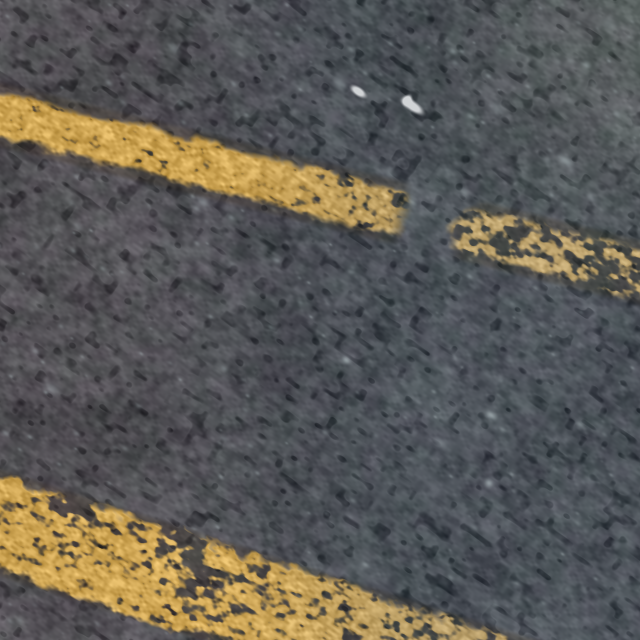
A Shadertoy shader for this texture:

```glsl
float hash(vec2 p) {
    vec3 q = fract(vec3(p.xyx) * 0.1031);
    q += dot(q, q.yzx + 33.33);
    return fract((q.x + q.y) * q.z);
}

float noise(vec2 p) {
    vec2 i = floor(p), f = fract(p);
    f = f * f * (3.0 - 2.0 * f);
    return mix(mix(hash(i), hash(i + vec2(1, 0)), f.x),
               mix(hash(i + vec2(0, 1)), hash(i + 1.0), f.x), f.y);
}

float fbm(vec2 p) {
    float sum = 0.0, weight = 0.5;
    for (int i = 0; i < 4; i++) {
        sum += weight * noise(p);
        p = mat2(1.6, 1.2, -1.2, 1.6) * p + 17.3;
        weight *= 0.5;
    }
    return sum / 0.9375;
}

// Axes along and across the streaks of the road surface
vec2 streakSpace(vec2 p) {
    return vec2(dot(p, vec2(0.82, -0.57)), dot(p, vec2(0.57, 0.82)));
}

float band(float offset, float halfWidth) {
    return 1.0 - smoothstep(halfWidth - 0.006, halfWidth + 0.006, abs(offset));
}

float blob(vec2 p, vec2 center, vec2 radius) {
    vec2 d = streakSpace(p - center) / radius;
    return exp(-dot(d, d));
}

// Pale stones scattered one per cell, most cells left empty
float pebbles(vec2 p, float cells, float density) {
    vec2 q = p * cells, id = floor(q);
    float glow = 0.0;
    for (int y = -1; y <= 1; y++)
    for (int x = -1; x <= 1; x++) {
        vec2 cell = id + vec2(x, y);
        vec2 center = cell + 0.15 + 0.7 * vec2(hash(cell + 3.7), hash(cell + 81.2));
        float present = step(1.0 - density, hash(cell + 41.0));
        float size = mix(0.10, 0.22, hash(cell + 9.0));
        glow += present * blob(q, center, size * vec2(1.4, 0.9)) * (0.3 + 0.7 * hash(cell + 60.0));
    }
    return glow;
}

void mainImage(out vec4 fragColor, in vec2 fragCoord) {
    vec2 uv = fragCoord / iResolution.xy;
    vec2 s = streakSpace(uv);
    float coarse = noise(s * vec2(75.0, 115.0) + 5.0);
    float fine = noise(s * vec2(150.0, 230.0) + 40.0);
    float grain = 0.62 * coarse + 0.38 * fine;
    float patches = fbm(uv * 9.0 + 2.0);

    // Asphalt: warm at left, blue at lower right, grey-green at upper right
    vec3 color = mix(vec3(0.320, 0.313, 0.330), vec3(0.298, 0.322, 0.350), smoothstep(0.1, 0.7, uv.x));
    color = mix(color, vec3(0.350, 0.372, 0.375), smoothstep(0.45, 1.0, uv.x) * smoothstep(0.45, 0.95, uv.y));
    color += 0.17 * (grain - 0.5) + 0.12 * (patches - 0.5);
    color += 0.05 * (noise(s * vec2(28.0, 45.0)) - 0.5);
    color += vec3(0.02, -0.005, 0.015) * (noise(uv * 38.0) - 0.5);
    color -= 0.10 * smoothstep(0.66, 0.9, noise(s * vec2(65.0, 95.0) + 90.0));

    // Pale stones and two larger white chips
    float stones = pebbles(uv, 48.0, 0.13) * 0.35 + pebbles(uv + 0.37, 23.0, 0.06) * 0.4;
    stones += 0.6 * blob(uv, vec2(0.541, 0.437), vec2(0.007, 0.005));
    stones += 0.6 * blob(uv, vec2(0.768, 0.351), vec2(0.010, 0.005));
    stones += 0.6 * blob(uv, vec2(0.764, 0.245), vec2(0.007, 0.006));
    stones += 0.5 * blob(uv, vec2(0.885, 0.748), vec2(0.013, 0.006));
    color = mix(color, vec3(0.72, 0.77, 0.78), min(stones, 0.8));
    float chips = blob(uv, vec2(0.560, 0.857), vec2(0.015, 0.007))
                + blob(uv, vec2(0.645, 0.834), vec2(0.021, 0.008))
                + 0.6 * blob(uv, vec2(0.637, 0.845), vec2(0.006, 0.010));
    color = mix(color, vec3(0.82, 0.83, 0.84), smoothstep(0.2, 0.8, chips));

    // Upper stripe, broken right of centre
    float ragged = 0.012 * (noise(uv * 45.0) - 0.5) + 0.008 * (grain - 0.5);
    float upperOffset = uv.y - (0.821 - 0.247 * uv.x);
    float upper = band(upperOffset + ragged, 0.035 + 0.003 * uv.x);
    float leftPart = 1.0 - smoothstep(0.610, 0.645, uv.x - 0.3 * upperOffset + ragged);
    float rightPart = smoothstep(0.695, 0.720, uv.x - 0.9 * max(upperOffset, 0.0) + ragged);
    float upperWear = mix(0.20, 0.32, smoothstep(0.35, 0.60, uv.x)) + 0.13 * rightPart;

    // Lower stripe with a notch and a bare patch
    float lowerOffset = uv.y - (0.183 - 0.318 * uv.x);
    float lower = band(lowerOffset + 1.8 * ragged, 0.073);
    float lowerWear = 0.25 + 0.14 * smoothstep(0.25, 0.8, uv.x);
    lowerWear += 0.50 * blob(uv, vec2(0.120, 0.205), vec2(0.035, 0.023));
    lowerWear += 0.18 * blob(uv, vec2(0.110, 0.145), vec2(0.050, 0.022));
    lowerWear += 0.34 * blob(uv, vec2(0.310, 0.095), vec2(0.095, 0.048));
    lowerWear += 0.25 * blob(uv, vec2(0.285, 0.155), vec2(0.035, 0.025));

    // Flecks run along the stripes and open up where paint is worn
    vec2 along = vec2(uv.x - 0.25 * uv.y, uv.y + 0.28 * uv.x);
    float fleck = 0.5 * noise(along * vec2(65.0, 110.0) + 13.0) + 0.3 * coarse + 0.2 * fine;
    float upperPaint = upper * max(leftPart, rightPart) * smoothstep(upperWear - 0.09, upperWear + 0.13, fleck);
    float lowerPaint = lower * smoothstep(lowerWear - 0.09, lowerWear + 0.13, fleck);
    float paint = max(upperPaint, lowerPaint);

    float halo = max(band(upperOffset, 0.050) * max(leftPart, rightPart), band(lowerOffset, 0.083));
    color = mix(color, color * vec3(0.92, 0.87, 0.80), halo);
    vec3 yellow = mix(vec3(0.84, 0.67, 0.33), vec3(0.74, 0.63, 0.41), smoothstep(0.30, 0.75, uv.x));
    yellow += vec3(0.30, 0.30, 0.28) * (fleck - 0.53) + 0.12 * (fine - 0.5);
    color = mix(color, yellow, 0.94 * paint);

    fragColor = vec4(clamp(color, 0.0, 1.0), 1.0);
}
```
